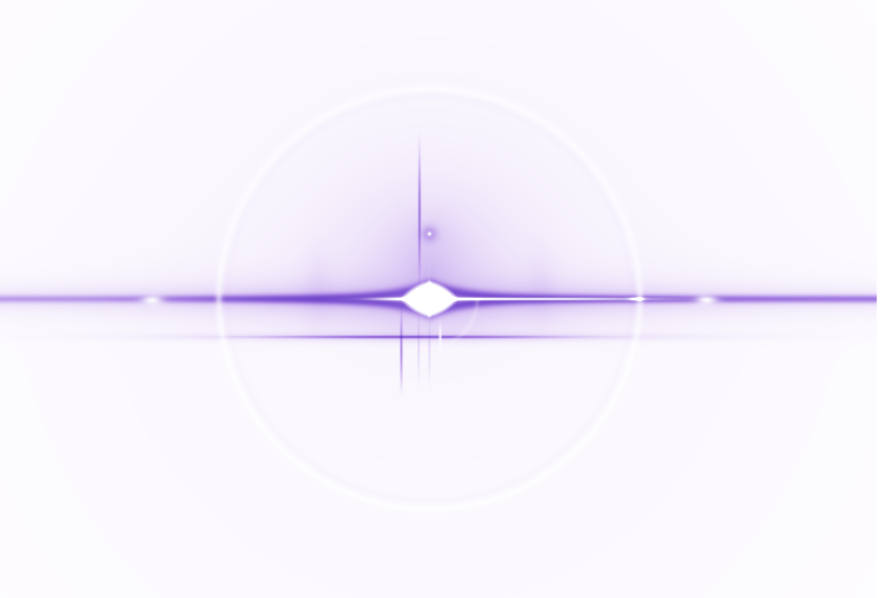
Reproduce this background procedurally as a Shadertoy shader.

```glsl
#define CORE vec2(-0.031, 0.0)
#define ABSORB vec3(0.63, 1.0, 0.18)
#define RING_RADIUS 0.352
#define LOWER_LINE_Y -0.0635
#define SPARK vec2(0.0, 0.109)
#define GHOST_X 0.464
#define MARGIN_X 0.717
#define HAZE 0.022
#define GLOW 0.24
#define STREAK 0.85

float bell(float x, float width) {
    x /= width;
    return exp(-x * x);
}

// Soft interval: 1 between a and b, fading over the given length
float span(float x, float a, float b, float fade) {
    return smoothstep(a, a + fade, x) * (1.0 - smoothstep(b - fade, b, x));
}

// Violet halo, mostly above the lower line
float haloInk(vec2 p) {
    float above = mix(0.1, 1.0, smoothstep(-0.085, -0.055, p.y));
    float halo = GLOW * exp(-length(p - vec2(0.0, 0.045)) / 0.095);
    float horizon = 0.22 * exp(-abs(p.y) / 0.022) * bell(p.x, 0.38);
    float wide = 0.035 * bell(p.x, 0.5) * exp(-abs(p.y) / 0.12);
    float smudge = 0.045 * bell(abs(p.x) - 0.187, 0.025) * bell(p.y - 0.02, 0.06);
    return HAZE * bell(length(p), 0.75) + above * (halo + horizon + wide + smudge);
}

// Dark horizontal streak that parts around the core
float streakInk(vec2 p) {
    float ax = abs(p.x);
    float part = 0.025 * exp(-ax / 0.055);
    float width = 0.006 + 0.004 * exp(-ax / 0.12);
    float tail = p.x < 0.0 ? 0.3 : 0.55;
    float strength = mix(tail, STREAK, bell(ax - 0.18, 0.22));
    float skirt = 0.16 * exp(-abs(p.y) / 0.014);
    return strength * bell(abs(p.y) - part, width) + skirt;
}

// Thin lines: one horizontal, the others vertical
float lineInk(vec2 p) {
    float dy = p.y - LOWER_LINE_Y;
    float lower = 0.75 * bell(dy, 0.0024) * bell(p.x + 0.03, 0.2);
    lower += 0.1 * bell(dy, 0.007) * bell(p.x, 0.42);
    float upward = 0.55 * bell(p.x + 0.0166, 0.0022) * span(p.y, 0.0, 0.29, 0.15);
    float downward = 0.5 * bell(p.x + 0.047, 0.0022) * span(p.y, -0.17, 0.0, 0.09);
    float faint = 0.13 * bell(abs(p.x + 0.009) - 0.009, 0.002) * span(p.y, -0.16, 0.0, 0.09);
    return lower + upward + downward + faint;
}

// White core, streak, ghosts and rings
float whiteLight(vec2 p) {
    float ax = abs(p.x);
    float r = length(p);
    vec2 q = abs(p) / vec2(0.046, 0.03);
    float core = 1.0 - smoothstep(0.75, 1.15, pow(q.x, 1.4) + pow(q.y, 1.4));
    float spike = bell(p.y, 0.004) * exp(-ax / 0.05);
    spike += 0.7 * bell(p.x, 0.003) * bell(p.y, 0.032);
    float reach = p.x > 0.0 ? 1.0 - smoothstep(0.2, 0.5, p.x) : 1.0 - smoothstep(0.03, 0.13, ax);
    float needle = 0.9 * bell(p.y, 0.0024) * reach;

    float ghostTaper = 0.009 * (1.0 - 0.4 * smoothstep(0.45, 0.5, ax));
    float ghosts = 0.95 * bell(ax - GHOST_X, 0.018) * bell(p.y + 0.002, ghostTaper);
    ghosts += 0.8 * bell(p.x - 0.346, 0.012) * bell(p.y, 0.003);

    float ring = 0.55 * bell(r - RING_RADIUS, 0.006);
    ring += 0.2 * bell(r - 0.08, 0.004) * smoothstep(0.0, 0.06, p.x) * step(p.y, 0.0);
    float spark = 0.95 * bell(length(p - SPARK), 0.0035);
    float tick = 0.8 * bell(p.x - 0.018, 0.0025) * bell(p.y + 0.062, 0.018);
    return clamp(core + spike + needle + ghosts + ring + spark + tick, 0.0, 1.0);
}

void mainImage(out vec4 fragColor, in vec2 fragCoord) {
    vec2 canvas = (fragCoord - 0.5 * iResolution.xy) / iResolution.y;
    vec2 p = canvas - CORE;
    float pixel = 1.0 / iResolution.y;

    float sparkDistance = length(p - SPARK);
    float sparkInk = 0.3 * bell(sparkDistance, 0.012) + 0.1 * exp(-sparkDistance / 0.025);
    float ink = haloInk(p) + streakInk(p) + lineInk(p) + sparkInk;

    // Faint outline just inside the large ring
    ink += 0.012 * bell(length(p) - RING_RADIUS + 0.014, 0.006);

    vec3 color = exp(-ABSORB * (ink + 0.008));
    color = mix(color, vec3(1.0), whiteLight(p));

    // Blank strip along the right side
    color = mix(color, vec3(1.0), smoothstep(-pixel, pixel, canvas.x - MARGIN_X));
    fragColor = vec4(color, 1.0);
}
```
